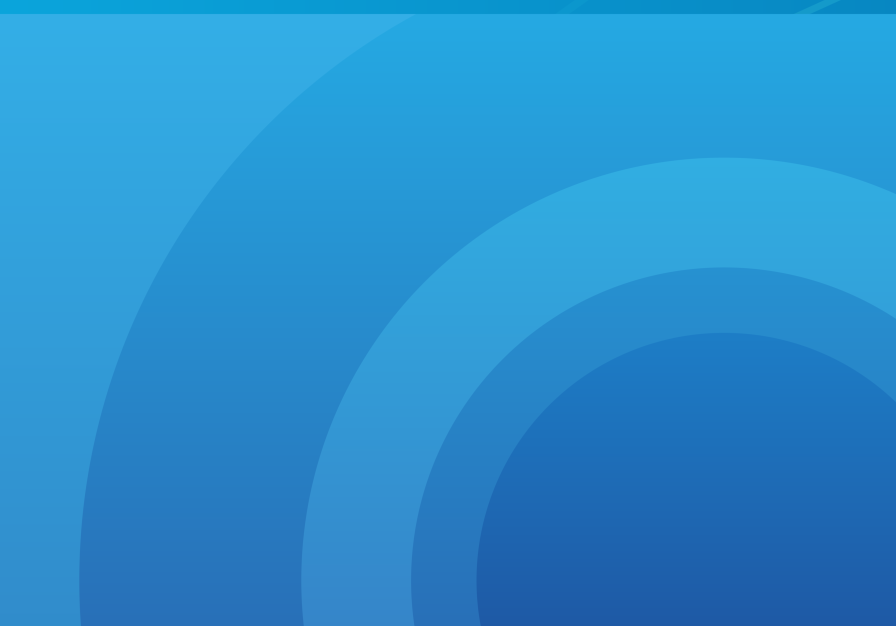
This background is drawn by a Shadertoy shader. Its source:

```glsl
// Concentric blue rings with vertical gradients below a thin striped top strip.

// Coverage of a shape from its signed distance, smoothed over about one pixel.
float cover(float dist) {
    float px = 1.0 / iResolution.y;
    return 1.0 - smoothstep(-0.7 * px, 0.7 * px, dist);
}

// Slanted stripe leaning right, centred at x = foot on the line y = base.
float stripe(vec2 p, float foot, float base, float slope, float halfWidth) {
    float offset = p.x - foot - (p.y - base) * slope;
    return cover((abs(offset) - halfWidth) / sqrt(1.0 + slope * slope));
}

void mainImage(out vec4 fragColor, in vec2 fragCoord) {
    vec2 p = fragCoord / iResolution.y;
    float across = fragCoord.x / iResolution.x;
    float up = p.y;

    // Vertical gradients, from the bottom edge to the top edge
    vec3 paleBlue = mix(vec3(0.190, 0.548, 0.796), vec3(0.200, 0.687, 0.906), up);
    vec3 midBlue = mix(vec3(0.157, 0.437, 0.720), vec3(0.145, 0.668, 0.892), up);
    vec3 skyBlue = mix(vec3(0.208, 0.522, 0.788), vec3(0.192, 0.684, 0.886), min(up / 0.75, 1.0));
    vec3 deepBlue = mix(vec3(0.118, 0.350, 0.648), vec3(0.114, 0.492, 0.778), min(up / 0.468, 1.0));

    // Discs around a shared centre, largest first
    float radius = length(p - vec2(1.1567, 0.0728));
    vec3 color = mix(paleBlue, midBlue, cover(radius - 1.0300));
    color = mix(color, skyBlue, cover(radius - 0.6754));
    color = mix(color, midBlue, cover(radius - 0.5000));
    color = mix(color, deepBlue, cover(radius - 0.3955));

    // Top strip with two faint slanted stripes
    float base = 0.9776;
    vec3 strip = mix(vec3(0.040, 0.645, 0.860), vec3(0.028, 0.530, 0.760), across);
    strip = mix(strip, vec3(0.050, 0.600, 0.810), 0.7 * stripe(p, 0.898, base, 1.4, 0.011));
    strip = mix(strip, vec3(0.090, 0.620, 0.800), 0.8 * stripe(p, 1.281, base, 2.2, 0.013));
    color = mix(color, strip, cover(base - up));

    fragColor = vec4(color, 1.0);
}
```
